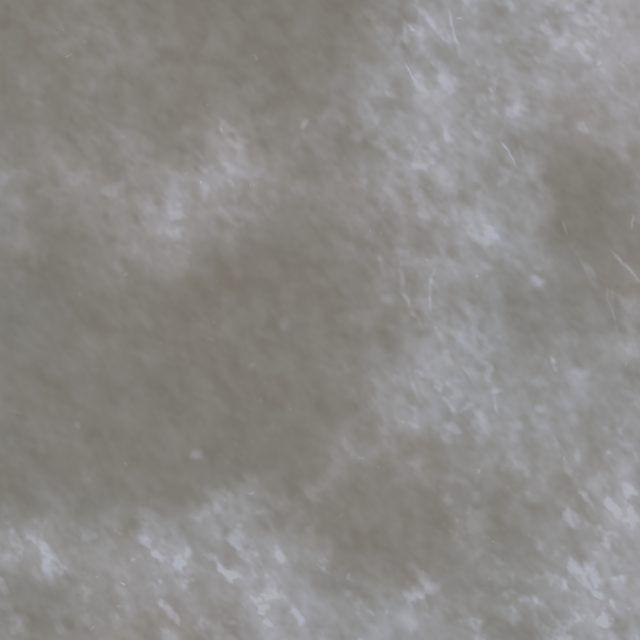
A Shadertoy shader for this texture:

```glsl
const vec3 WARM_GREY = vec3(0.496, 0.484, 0.460);
const vec3 PALE_BLUE = vec3(0.650, 0.652, 0.676);
const vec3 TINT_SHIFT = vec3(0.022, -0.006, -0.022);
const float CLOUD_SCALE = 3.4;
const float CLOUD_CONTRAST = 1.5;
const float MOTTLE_SCALE = 34.0;
const float GRAIN_SCALE = 82.0;
const float FLAKE_SCALE = 48.0;
const float GRAIN_ANGLE = -0.85;
const float GRAIN_STRETCH = 0.66;
const float SPOT_CELLS = 17.0;
const float SPOT_SHARE = 0.26;
const int SCRATCHES = 28;
const float SCRATCH_WIDTH = 0.0025;

float hash(vec2 p) {
    return fract(sin(dot(p, vec2(127.1, 311.7))) * 43758.5453);
}

vec2 hash2(vec2 p) {
    return vec2(hash(p), hash(p + 57.3));
}

mat2 rotation(float angle) {
    float c = cos(angle), s = sin(angle);
    return mat2(c, -s, s, c);
}

float noise(vec2 p) {
    vec2 cell = floor(p), f = fract(p);
    f = f * f * (3.0 - 2.0 * f);
    return mix(mix(hash(cell), hash(cell + vec2(1, 0)), f.x),
               mix(hash(cell + vec2(0, 1)), hash(cell + vec2(1, 1)), f.x), f.y);
}

float fbm(vec2 p, int octaves) {
    float sum = 0.0, weight = 0.5, total = 0.0;
    mat2 turn = rotation(0.6);
    for (int i = 0; i < octaves; i++) {
        sum += weight * noise(p);
        total += weight;
        weight *= 0.55;
        p = turn * p * 2.03 + 17.7;
    }
    return sum / total;
}

// Soft pale chips, at most one per cell
float spots(vec2 p) {
    vec2 g = p * SPOT_CELLS;
    float light = 0.0;
    for (int y = -1; y <= 1; y++)
    for (int x = -1; x <= 1; x++) {
        vec2 cell = floor(g) + vec2(x, y);
        float present = step(hash(cell + 3.1), SPOT_SHARE);
        float size = mix(0.07, 0.30, pow(hash(cell + 8.4), 2.5));
        vec2 d = rotation(6.283 * hash(cell + 5.9)) * (g - cell - hash2(cell));
        d.y *= 1.4;
        float strength = mix(0.15, 0.50, hash(cell + 2.7));
        light += present * strength * smoothstep(size, size * 0.1, length(d));
    }
    return light;
}

// Thin scuffs gathered in three groups on the right
float scratches(vec2 p) {
    float light = 0.0;
    for (int i = 0; i < SCRATCHES; i++) {
        vec2 id = vec2(float(i), 4.0);
        vec2 group = i % 2 == 0 ? vec2(0.74, 0.86)
                   : i % 4 == 1 ? vec2(0.67, 0.47) : vec2(0.95, 0.55);
        vec2 centre = group + (hash2(id) - 0.5) * vec2(0.22, 0.26);
        float reach = mix(0.010, 0.055, pow(hash(id + 9.2), 1.5));
        vec2 d = rotation(mix(-1.65, -0.80, hash(id + 6.6))) * (p - centre);
        d.y += (hash(id + 1.3) - 0.5) * d.x * d.x * 5.0;
        float fade = smoothstep(reach, reach * 0.3, abs(d.x));
        float width = SCRATCH_WIDTH * mix(0.7, 1.7, hash(id + 7.8));
        light += fade * exp(-d.y * d.y / (width * width)) * mix(0.15, 0.50, hash(id + 2.2));
    }
    return light;
}

void mainImage(out vec4 fragColor, in vec2 fragCoord) {
    vec2 p = fragCoord / iResolution.xy;
    vec2 wobble = vec2(fbm(p * 60.0, 2), fbm(p * 60.0 + 71.0, 2)) - 0.5;
    vec2 grain = rotation(GRAIN_ANGLE) * p * vec2(GRAIN_STRETCH, 1.0);

    // Broad worn patches, strongest along the bottom and upper right
    float bottom = smoothstep(0.45, 0.0, p.y);
    float corner = smoothstep(0.52, 0.95, p.x) * smoothstep(0.55, 0.80, p.y);
    float cloud = (fbm(p * CLOUD_SCALE + 12.6, 6) - 0.5) * CLOUD_CONTRAST + 0.45;
    float pale = smoothstep(0.28, 1.00, cloud + 0.22 * bottom + 0.30 * corner);

    // Fine mottling, grain and bright flakes
    float mottle = fbm(grain * MOTTLE_SCALE + 31.0, 3) - 0.5;
    float fine = fbm(grain * GRAIN_SCALE + 63.0, 2) - 0.5;
    float flakes = smoothstep(0.54, 0.86, fbm(grain * FLAKE_SCALE + 9.0, 3));

    float tone = 0.01 + 0.76 * pale;
    tone += mottle * (0.28 + 0.50 * pale);
    tone += fine * (0.22 + 0.30 * pale);
    tone += flakes * (0.06 + 0.85 * pale * (0.45 + 0.55 * bottom));
    tone += spots(p + wobble * 0.016) * (0.65 + 0.6 * pale) * (1.0 + 2.0 * mottle);
    tone += scratches(p + wobble * 0.007) * (1.0 + 2.0 * fine);

    vec3 color = mix(WARM_GREY, PALE_BLUE, clamp(tone, -0.18, 1.2));
    color += TINT_SHIFT * (fbm(p * 5.0 + 50.0, 4) - 0.5);
    fragColor = vec4(color, 1.0);
}
```
